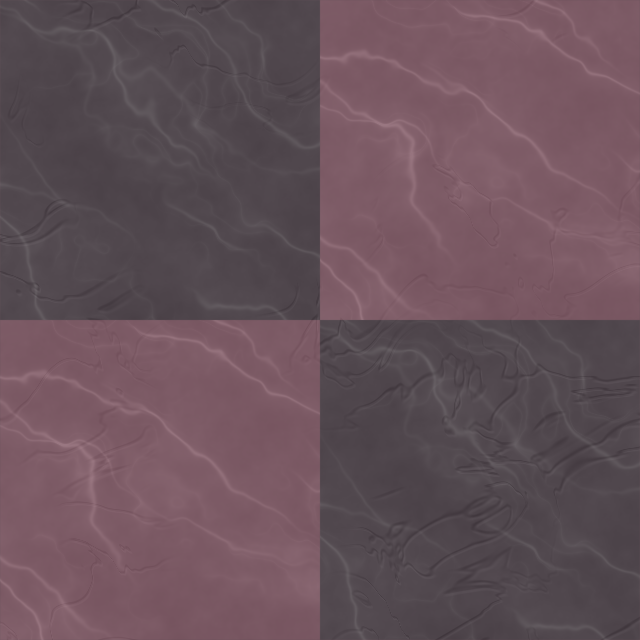
This pattern is drawn by a three.js fragment shader. Its source:

```glsl
// Two by two checkerboard of polished marble, plum and charcoal.
// Tiles of one colour share their pale diagonal veins, drawn as bent lines over
// ridged noise; faint embossed cracks run across the whole floor.

varying vec2 vUv;

const float TILES = 2.0;
const float EDGE = 0.006;            // softness of the tile joints
const vec3 PLUM = vec3(0.478, 0.346, 0.388);
const vec3 PLUM_VEIN = vec3(0.590, 0.455, 0.495);
const vec3 CHARCOAL = vec3(0.308, 0.272, 0.296);
const vec3 CHARCOAL_VEIN = vec3(0.425, 0.400, 0.415);
const int VEIN_COUNT = 8;
const float VEIN_ANGLE = -0.68;      // falls from upper left to lower right
const float VEIN_SPREAD = 0.65;
const float VEIN_BEND = 0.28;
const float VEIN_WIDTH = 0.007;      // in tile widths
const float WEB_STRENGTH = 0.26;
const float CLOUD_STRENGTH = 0.045;
const float CRACK_STRENGTH = 0.045;
const float CRACK_WIDTH = 0.022;
const vec2 RELIEF_OFFSET = vec2(0.002, -0.004);

float hash(vec2 p) {
  vec3 q = fract(vec3(p.xyx) * 0.1031);
  q += dot(q, q.yzx + 33.33);
  return fract((q.x + q.y) * q.z);
}

float noise(vec2 p) {
  vec2 cell = floor(p);
  vec2 f = fract(p);
  f = f * f * (3.0 - 2.0 * f);
  float low = mix(hash(cell), hash(cell + vec2(1.0, 0.0)), f.x);
  float high = mix(hash(cell + vec2(0.0, 1.0)), hash(cell + vec2(1.0)), f.x);
  return mix(low, high, f.y);
}

float fbm(vec2 p) {
  float sum = 0.0;
  float amplitude = 0.53;
  for (int i = 0; i < 4; i++) {
    sum += amplitude * noise(p);
    p = mat2(1.6, 1.2, -1.2, 1.6) * p + 7.3;
    amplitude *= 0.5;
  }
  return sum;
}

// Long veins, each with its own angle, width and broken stretches.
float longVeins(vec2 p, float seed, float bend) {
  vec2 across = vec2(-sin(VEIN_ANGLE), cos(VEIN_ANGLE));
  float sum = 0.0;
  for (int i = 0; i < VEIN_COUNT; i++) {
    float id = float(i);
    vec2 key = vec2(id + 3.0, seed * 19.0 + 5.0);
    float angle = VEIN_ANGLE + VEIN_SPREAD * (hash(key) - 0.5);
    vec2 along = vec2(cos(angle), sin(angle));
    float place = (id + hash(key + 41.0)) / float(VEIN_COUNT) - 0.5;
    vec2 q = p - 0.5 - across * place * 1.3;
    float t = dot(q, along);
    float d = abs(dot(q, vec2(-along.y, along.x)) + VEIN_BEND * bend);
    float width = VEIN_WIDTH * mix(0.7, 1.5, hash(key + 83.0));
    float present = smoothstep(0.25, 0.75, noise(vec2(t * 4.0 + 20.0, id * 5.5 + seed * 61.0)));
    float core = exp(-d * d / (width * width));
    float halo = 0.3 * exp(-d / (4.0 * width));
    sum += present * (core * 0.65 + halo);
  }
  return sum;
}

// Fine web of ridges stretched along the veins.
float veinWeb(vec2 p, float seed, float bend) {
  float c = cos(VEIN_ANGLE);
  float s = sin(VEIN_ANGLE);
  vec2 q = vec2(dot(p, vec2(c, s)) * 2.6, dot(p, vec2(-s, c)) * 6.0);
  q += bend * vec2(1.5, 3.0) + seed * 37.0 + 50.0;
  float ridge = 1.0 - abs(2.0 * noise(q) - 1.0);
  float fine = 1.0 - abs(2.0 * noise(q * 2.1 + 13.0) - 1.0);
  float patches = smoothstep(0.35, 0.7, fbm(p * 4.0 + seed * 23.0 + 9.0));
  return (pow(ridge, 10.0) + 0.7 * pow(fine, 9.0)) * patches;
}

// Ragged, mostly level cracks that come and go.
float cracks(vec2 p) {
  float field = fbm(p * vec2(7.0, 12.0) + 2.0 * noise(p * 9.0) + 15.0);
  float line = 1.0 - smoothstep(0.0, CRACK_WIDTH, abs(field - 0.5));
  return line * smoothstep(0.45, 0.7, noise(p * 6.0 + 4.0));
}

void main() {
  vec2 grid = vUv * TILES;
  vec2 p = fract(grid);

  // Checker, plum at the lower left
  vec2 side = clamp(sin(grid * 3.14159) / EDGE, -1.0, 1.0);
  float plum = 0.5 + 0.5 * side.x * side.y;
  float seed = step(0.5, plum);

  // Veins and clouding, alike in tiles of one colour
  float bend = fbm(p * 3.5 + seed * 17.0 + 2.0) - 0.5;
  float vein = longVeins(p, seed, bend) * mix(0.6, 0.85, seed);
  vein += WEB_STRENGTH * veinWeb(p, seed, bend);
  float cloud = fbm(p * 5.0 + seed * 29.0 + 11.0) - 0.5;
  float grain = fbm(p * 26.0 + seed * 43.0) - 0.5;

  vec3 stone = mix(CHARCOAL, PLUM, plum);
  vec3 pale = mix(CHARCOAL_VEIN, PLUM_VEIN, plum);
  vec3 color = mix(stone, pale, clamp(vein, 0.0, 1.0));
  color += CLOUD_STRENGTH * (cloud + 0.5 * grain);

  // Cracks with a lit lower lip
  float relief = cracks(vUv) - 0.6 * cracks(vUv - RELIEF_OFFSET);
  color -= CRACK_STRENGTH * relief * mix(1.0, 0.7, plum);

  gl_FragColor = vec4(color, 1.0);
}
```
